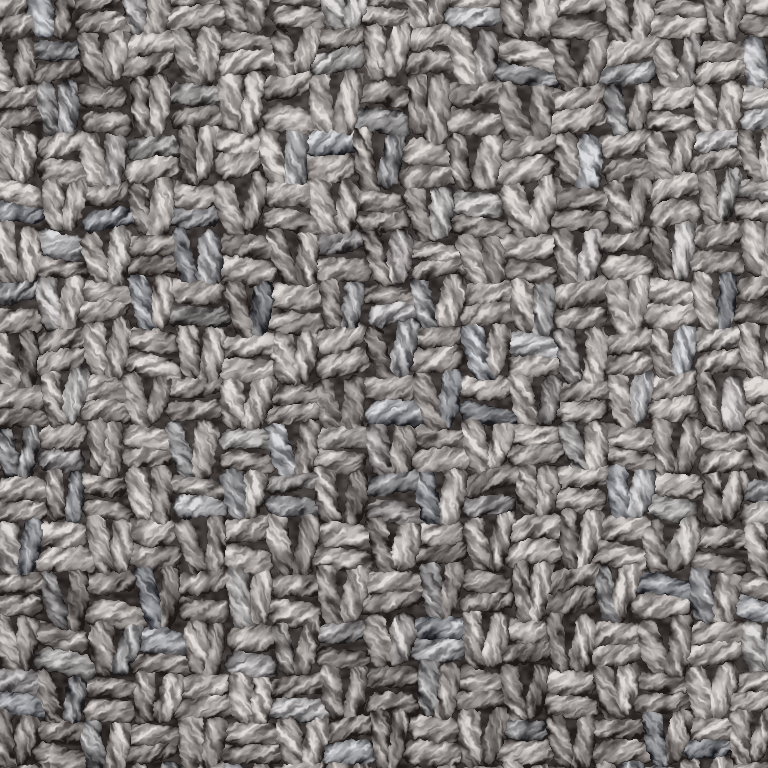
Give the GLSL for this texture, as a WebGL 1 fragment shader.

```glsl
precision highp float;
// Grey marled wool in a chunky moss-like knit: V pairs alternating with stacked bars.

uniform vec2 u_resolution;

const vec2 GRID = vec2(16.4, 15.8);       // stitches across and up
const vec2 GRID_SHIFT = vec2(0.22, -0.05);
const vec3 SHADOW = vec3(0.12, 0.10, 0.09);
const vec3 WOOL = vec3(0.88, 0.86, 0.845);
const vec3 COOL_TINT = vec3(-0.025, 0.0, 0.03);
const vec2 LIGHT = vec2(-0.35, 0.94);
const float RADIUS = 0.235;               // strand radius, in stitches
const float HALF_LENGTH = 0.64;
const float PAIR_GAP = 0.24;              // strand offset from stitch centre
const float LEAN = 0.22;                  // opening of the V
const float JITTER = 0.16;
const float WARP = 0.45;                  // unevenness of the whole fabric
const float FUZZ = 0.07;
const float TWIST = 0.55;                 // fibre angle to the strand, radians
const float PLY_COUNT = 4.0;              // plies per stitch width

float hash(vec2 p) {
  vec3 q = fract(p.xyx * vec3(0.1031, 0.1030, 0.0973));
  q += dot(q, q.yzx + 33.33);
  return fract((q.x + q.y) * q.z);
}

float noise(vec2 p) {
  vec2 i = floor(p), f = fract(p);
  f = f * f * (3.0 - 2.0 * f);
  return mix(mix(hash(i), hash(i + vec2(1.0, 0.0)), f.x),
             mix(hash(i + vec2(0.0, 1.0)), hash(i + 1.0), f.x), f.y);
}

vec2 noise2(vec2 p) {
  return vec2(noise(p), noise(p + 47.3)) - 0.5;
}

// Twisted plies and fine hairs; q runs along and across the strand.
float yarnGrain(vec2 q, float seed) {
  float c = cos(TWIST), s = sin(TWIST);
  vec2 fibre = vec2(c * q.x + s * q.y, c * q.y - s * q.x);
  float ply = 0.5 + 0.5 * cos(6.2832 * (fibre.y * PLY_COUNT + seed));
  float streak = noise(fibre * vec2(3.0, 9.0) + seed * 91.0);
  float hair = noise(fibre * vec2(6.0, 21.0) + seed * 57.0);
  return 0.2 * (ply - 0.5) + 0.55 * (streak - 0.5) + 0.4 * (hair - 0.5);
}

// Lays one strand over the fabric; layer holds height, tone and coolness.
void layStrand(inout vec3 layer, vec2 p, vec2 cell, float side) {
  vec2 key = cell * 2.0 + vec2(side * 0.5 + 40.5, 83.0);
  float seed = hash(key);
  float wobble = hash(key + 17.0) - 0.5;
  float slide = hash(key + 31.0) - 0.5;
  bool upright = mod(cell.x + cell.y, 2.0) < 0.5;

  vec2 axis = upright ? vec2(side * LEAN + 0.3 * wobble, 1.0)
                      : vec2(1.0, 0.45 * wobble);
  axis = normalize(axis);
  vec2 across = vec2(-axis.y, axis.x);
  vec2 centre = cell + 0.5 + side * PAIR_GAP * (upright ? vec2(1.0, 0.0) : vec2(0.0, 1.0));
  centre += JITTER * vec2(slide, wobble);

  vec2 d = p - centre;
  vec2 q = vec2(dot(d, axis), dot(d, across));
  q.y += (upright ? -side * 0.12 : 0.5 * slide) * q.x * q.x;

  float radius = RADIUS * (0.87 + 0.3 * seed);
  float reach = HALF_LENGTH * (0.9 + 0.2 * hash(key + 5.0));
  float along = q.x / reach;
  float edge = length(vec2(max(abs(q.x) - reach + radius, 0.0), q.y)) / radius;
  if (edge >= 1.0) return;

  float dome = sqrt(1.0 - edge * edge);
  float height = 0.35 + 0.6 * dome - 0.4 * along * along + (upright ? 0.1 : 0.0) + 0.12 * slide;
  float slope = dot(across, LIGHT) * q.y / radius + 0.5 * dot(axis, LIGHT) * along;
  float tone = 0.08 + 0.62 * dome + 0.17 * slope - 0.15 * along * along
             + 0.22 * (seed - 0.5) + yarnGrain(q, seed);
  tone *= smoothstep(-0.1, 0.55, height);

  float cover = smoothstep(-0.06, 0.06, height - layer.x) * smoothstep(0.0, 0.35, dome);
  layer.yz = mix(layer.yz, vec2(tone, hash(key + 63.0)), cover);
  layer.x = mix(layer.x, max(layer.x, height), cover);
}

void main() {
  vec2 uv = gl_FragCoord.xy / u_resolution;
  vec2 p = uv * GRID + GRID_SHIFT;

  // Hand-made unevenness, then hairy outlines
  p += WARP * noise2(uv * 5.0 + 3.0);
  vec2 fuzzy = p + FUZZ * noise2(p * 9.0) + 0.5 * FUZZ * noise2(p * 19.0);

  // Dark yarn seen in the gaps
  vec3 layer = vec3(0.0, 0.03 + 0.22 * noise(p * vec2(7.0, 11.0)), 0.5);

  // Strands of this stitch and its neighbours
  vec2 home = floor(p);
  for (int y = -1; y <= 1; y++) {
    for (int x = -1; x <= 1; x++) {
      vec2 cell = home + vec2(float(x), float(y));
      layStrand(layer, fuzzy, cell, -1.0);
      layStrand(layer, fuzzy, cell, 1.0);
    }
  }

  // Broad unevenness of light, and a cool cast on some strands
  float tone = layer.y + 0.1 * (noise(uv * 3.0) - 0.5) + 0.05 * (uv.x + uv.y - 1.0);
  vec3 colour = mix(SHADOW, WOOL, clamp(tone, 0.0, 1.0));
  colour += COOL_TINT * smoothstep(0.7, 1.0, layer.z);
  gl_FragColor = vec4(colour, 1.0);
}
```
